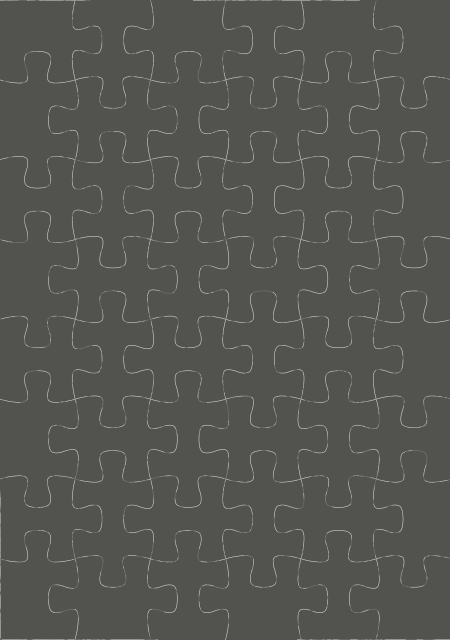
This pattern is drawn by a WebGL 2 fragment shader. Its source:

```glsl
#version 300 es
precision highp float;
// Jigsaw sheet, 6 pieces across and 8 down: thin worn pale cuts on dark grey.
// One half-edge spline is mirrored and flipped in a checkerboard for every cut;
// value noise breaks the cuts up, and scraps of pale rim show at the border.
uniform vec2 u_resolution;
out vec4 fragColor;

float hash(vec2 p) {
  vec3 q = fract(vec3(p.xyx) * 0.1031);
  q += dot(q, q.yzx + 33.33);
  return fract((q.x + q.y) * q.z);
}

float noise(vec2 p) {
  vec2 i = floor(p), f = fract(p);
  f = f * f * (3.0 - 2.0 * f);
  return mix(mix(hash(i), hash(i + vec2(1, 0)), f.x),
             mix(hash(i + vec2(0, 1)), hash(i + vec2(1, 1)), f.x), f.y);
}

float segmentDistance(vec2 p, vec2 a, vec2 b) {
  vec2 pa = p - a, ba = b - a;
  return length(pa - ba * clamp(dot(pa, ba) / dot(ba, ba), 0.0, 1.0));
}

// Controls of a quadratic B-spline: corner, shoulder, neck, half of the knob.
const vec2 control[7] = vec2[7](
  vec2(-0.12, 0.035), vec2(0.12, -0.035), vec2(0.36, -0.045), vec2(0.375, 0.07),
  vec2(0.315, 0.235), vec2(0.35, 0.356), vec2(0.65, 0.356));

// p.x runs along the edge from 0 to 1, p.y towards the knob.
float edgeDistance(vec2 p, vec2 scale) {
  p.x = min(p.x, 1.0 - p.x);
  p *= scale;
  float nearest = 1e3;
  for (int i = 1; i < 6; i++) {
    vec2 start = 0.5 * (control[i - 1] + control[i]);
    vec2 end = 0.5 * (control[i] + control[i + 1]);
    vec2 previous = start;
    for (int k = 1; k <= 8; k++) {
      float t = float(k) / 8.0;
      vec2 next = mix(mix(start, control[i], t), mix(control[i], end, t), t);
      nearest = min(nearest, segmentDistance(p, previous * scale, next * scale));
      previous = next;
    }
  }
  return nearest;
}

// Exact box coverage keeps hairlines equally strong at any size.
float stroke(float d, float halfWidth, float pixel) {
  return clamp((halfWidth - d) / pixel + 0.5, 0.0, 1.0)
       - clamp((-halfWidth - d) / pixel + 0.5, 0.0, 1.0);
}

float checker(float a, float b) {
  return 1.0 - 2.0 * mod(a + b, 2.0);
}

float span(float x, float from, float to) {
  return step(from, x) * step(x, to);
}

void main() {
  vec2 uv = gl_FragCoord.xy / u_resolution;
  float pixel = 1.0 / u_resolution.x;
  float aspect = u_resolution.y / u_resolution.x;

  // Cells counted from the top left; lengths in canvas widths.
  vec2 grid = vec2(5.98, 8.017);
  vec2 q = vec2(uv.x, 1.0 - uv.y) * grid;
  vec2 cell = floor(q), along = fract(q);
  vec2 line = clamp(floor(q + 0.5), vec2(1), vec2(5, 7));
  vec2 size = vec2(1.0, aspect) / grid;

  // Nearest horizontal and vertical cut, knobs alternating.
  float across = edgeDistance(
    vec2(along.x, (q.y - line.y) * checker(line.y, cell.x)), size);
  float down = edgeDistance(
    vec2(along.y, (line.x - q.x) * checker(line.x, cell.y)), size.yx);
  float cut = stroke(min(across, down), 0.00063, pixel);

  // Wear: uneven, nearly broken lines.
  vec2 place = uv * vec2(1.0, aspect);
  float grain = 0.6 * noise(place * 75.0) + 0.4 * noise(place * 210.0);
  float strength = mix(0.3, 1.15, smoothstep(0.25, 0.55, grain));

  // Scraps of rim on the left, top and bottom.
  vec3 border = vec3(uv.x, (1.0 - uv.y) * aspect, uv.y * aspect);
  vec3 rim = clamp((0.0014 - border) / pixel + 0.5, 0.0, 1.0);
  rim *= vec3(span(uv.y, 0.0, 0.235),
              max(span(uv.x, 0.0, 0.2), span(uv.x, 0.43, 0.8)),
              max(span(uv.x, 0.0, 0.35), span(uv.x, 0.66, 1.0)));
  float edge = max(rim.x, max(rim.y, rim.z)) * 0.8;

  vec3 board = vec3(0.32, 0.32, 0.31);
  vec3 pale = vec3(0.78, 0.78, 0.76);
  fragColor = vec4(mix(board, pale, clamp(max(cut * strength, edge * strength), 0.0, 1.0)), 1.0);
}
```
